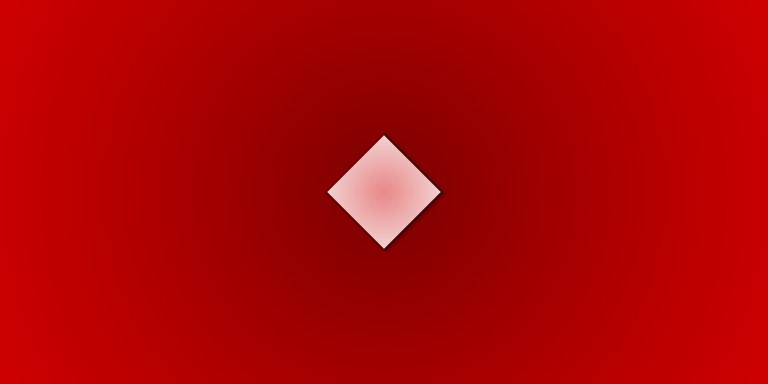
This background is drawn by a Shadertoy shader. Its source:

```glsl
float diamondDistance(vec2 p, float halfDiagonal) {
    return (abs(p.x) + abs(p.y) - halfDiagonal) * 0.70711;
}

void mainImage(out vec4 fragColor, in vec2 fragCoord) {
    // Centred coordinates, one unit per canvas height
    vec2 p = (fragCoord - 0.5 * iResolution.xy) / iResolution.y;
    float pixel = 1.0 / iResolution.y;
    float radius = length(p);

    // Red backdrop, darkest in the middle
    vec3 color = vec3(0.475 + 0.39 * radius - 0.085 * radius * radius, 0.0, 0.0);

    // Soft shadow, slightly right and below
    float shadow = diamondDistance(p - vec2(0.003, -0.003), 0.148);
    color *= 1.0 - 0.35 * (1.0 - smoothstep(-0.002, 0.012, shadow));

    // Thin dark rim
    float edge = diamondDistance(p, 0.148);
    float rim = 1.0 - smoothstep(-0.5 * pixel, 0.5 * pixel, edge - 0.002);
    color = mix(color, vec3(0.16, 0.0, 0.0), 0.75 * rim);

    // Pale diamond with a rosy centre
    vec3 diamondColor = mix(vec3(0.91, 0.53, 0.53), vec3(0.95, 0.82, 0.82),
                            clamp(radius / 0.148, 0.0, 1.0));
    float diamond = 1.0 - smoothstep(-0.5 * pixel, 0.5 * pixel, edge);
    color = mix(color, diamondColor, diamond);

    fragColor = vec4(color, 1.0);
}
```
